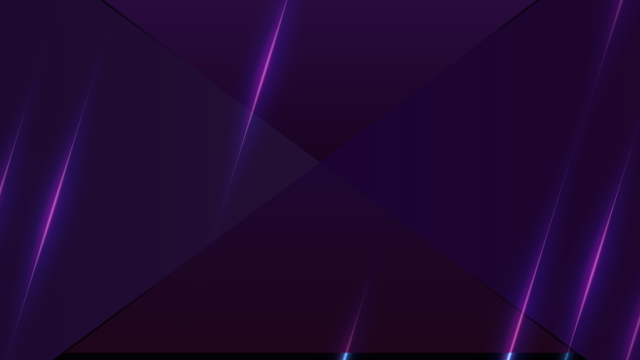
A WebGL 2 fragment shader for this background:

```glsl
#version 300 es
precision highp float;
// Dark violet envelope of four folded panels crossed by slanted neon light streaks.

uniform vec2 u_resolution;
out vec4 outColor;

const vec2 APEX = vec2(0.889, 0.549);
const float FOLD_SLOPE = 0.742;
const float STREAK_SLANT = 0.31;
const float STRIP_HEIGHT = 0.02;

const vec3 HALO_BLUE = vec3(0.035, 0.025, 0.19);
const vec3 GLOW_MAGENTA = vec3(0.20, 0.0, 0.12);
const vec3 CORE_PINK = vec3(0.36, 0.27, 0.24);
const vec3 SPARK_CYAN = vec3(0.15, 0.55, 0.75);

// Each streak: centre x, centre y, half length, strength.
const int STREAK_COUNT = 8;
const vec4 STREAKS[STREAK_COUNT] = vec4[](
    vec4(0.736, 0.803, 0.30, 1.0),
    vec4(0.144, 0.410, 0.30, 1.0),
    vec4(-0.015, 0.420, 0.26, 0.8),
    vec4(1.430, 0.060, 0.42, 1.0),
    vec4(1.741, 1.046, 0.30, 0.5),
    vec4(1.648, 0.248, 0.31, 1.0),
    vec4(1.770, 0.090, 0.27, 0.7),
    vec4(0.956, 0.000, 0.20, 0.5)
);

float bell(float x, float width) {
    float t = x / width;
    return exp(-t * t);
}

// Positive inside the left and right panels, negative in the top and bottom ones.
float foldDistance(vec2 d) {
    return (FOLD_SLOPE * abs(d.x) - abs(d.y)) / length(vec2(FOLD_SLOPE, 1.0));
}

vec3 panelColor(vec2 d, float fold, float pixel) {
    float reach = clamp(abs(d.x) / APEX.x, 0.0, 1.0);
    vec3 left = mix(vec3(0.140, 0.060, 0.205), vec3(0.115, 0.035, 0.190), reach);
    vec3 right = mix(vec3(0.108, 0.012, 0.205), vec3(0.120, 0.022, 0.175), reach);
    vec3 top = mix(vec3(0.100, 0.010, 0.130), vec3(0.160, 0.042, 0.240), clamp(d.y / 0.45, 0.0, 1.0));
    vec3 bottom = mix(vec3(0.115, 0.025, 0.200), vec3(0.120, 0.020, 0.100), clamp(-d.y / 0.53, 0.0, 1.0));
    vec3 sides = d.x < 0.0 ? left : right;
    vec3 ends = d.y < 0.0 ? bottom : top;
    return mix(ends, sides, smoothstep(-pixel, pixel, fold));
}

// Dark crease that deepens away from the apex.
float creaseShade(vec2 d, float fold, float pixel) {
    float depth = smoothstep(0.36, 0.62, abs(d.x));
    return 1.0 - 0.8 * depth * bell(fold + 0.001, max(0.0022, pixel));
}

// Spindle of light: wide blue halo, magenta glow and a hairline core.
vec3 streakLight(vec2 p, vec4 streak, float pixel) {
    vec2 q = p - streak.xy;
    float norm = length(vec2(STREAK_SLANT, 1.0));
    float across = (q.x - STREAK_SLANT * q.y) / norm;
    float along = (q.y + STREAK_SLANT * q.x) / norm;
    float haloFade = bell(along, streak.z);
    float glowFade = bell(along, streak.z * 0.55);
    float coreFade = bell(along, streak.z * 0.75);
    vec3 halo = HALO_BLUE * haloFade * bell(across, 0.012 + 0.034 * haloFade);
    vec3 glow = GLOW_MAGENTA * glowFade * bell(across + 0.006, 0.005 + 0.011 * glowFade);
    vec3 core = CORE_PINK * coreFade * bell(across, max(0.0013 + 0.0024 * glowFade, 0.6 * pixel));
    return streak.w * (halo + glow + core);
}

// Cyan flare where a streak crosses the bottom strip.
vec3 stripSpark(vec2 p, vec4 streak) {
    float crossing = streak.x - STREAK_SLANT * streak.y;
    float reach = bell(streak.y, streak.z);
    float x = p.x - crossing - STREAK_SLANT * p.y;
    return SPARK_CYAN * reach * (0.4 * bell(x, 0.016) + 0.6 * bell(x, 0.005));
}

void main() {
    vec2 p = gl_FragCoord.xy / u_resolution.y;
    float pixel = 1.0 / u_resolution.y;
    vec2 d = p - APEX;
    float fold = foldDistance(d);

    // Folded panels
    vec3 color = panelColor(d, fold, pixel) * creaseShade(d, fold, pixel);

    // Black strip below the bottom panel
    float strip = 1.0 - smoothstep(STRIP_HEIGHT - pixel, STRIP_HEIGHT + pixel, p.y);
    strip *= 1.0 - smoothstep(-pixel, pixel, fold);
    color = mix(color, vec3(0.006, 0.004, 0.010), strip);

    // Light streaks
    for (int i = 0; i < STREAK_COUNT; i++) {
        color += streakLight(p, STREAKS[i], pixel);
        color += strip * stripSpark(p, STREAKS[i]);
    }
    outColor = vec4(clamp(color, 0.0, 1.0), 1.0);
}
```
